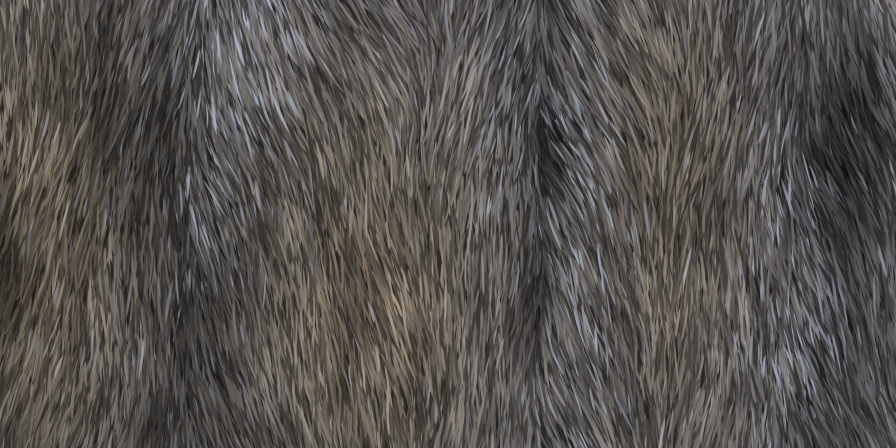
A Shadertoy shader for this texture:

```glsl
// Dense brown-grey animal fur with dark partings and cool glossy guard hairs.

const int LAYERS = 24;
const vec2 CELL = vec2(0.045, 0.065);        // spacing of hairs in one layer
const vec2 HALF_LENGTH = vec2(0.030, 0.064); // shortest, longest
const vec2 HALF_WIDTH = vec2(0.0017, 0.0034);
const float LEAN_SPREAD = 0.42;
const float CURL = 0.007;
const vec3 UNDERCOAT = vec3(0.150, 0.142, 0.142);
const vec3 WARM_TINT = vec3(1.10, 1.00, 0.86);
const vec3 COOL_TINT = vec3(0.98, 0.985, 1.05);
const vec3 SHINE = vec3(0.71, 0.75, 0.83);

float hash(vec2 p) {
    return fract(sin(dot(p, vec2(127.1, 311.7))) * 43758.5453);
}

float noise(vec2 p) {
    vec2 i = floor(p), f = fract(p);
    f = f * f * (3.0 - 2.0 * f);
    return mix(mix(hash(i), hash(i + vec2(1, 0)), f.x),
               mix(hash(i + vec2(0, 1)), hash(i + vec2(1, 1)), f.x), f.y);
}

// Soft bump around a centre, used to paint the broad regions
float bump(vec2 p, vec2 centre, vec2 size) {
    vec2 d = (p - centre) / size;
    return exp(-dot(d, d));
}

// Sideways drift of the hair per unit of height
float leanAt(vec2 p) {
    float lean = 0.14 - 0.42 * smoothstep(0.38, 0.50, p.x);
    lean += 0.48 * smoothstep(0.85, 1.05, p.x);
    lean -= 0.62 * smoothstep(1.17, 1.25, p.x);
    lean += 0.48 * smoothstep(1.36, 1.56, p.x);
    lean -= 0.35 * smoothstep(1.70, 1.86, p.x);
    lean -= 0.40 * bump(p, vec2(0.90, 0.95), vec2(0.14, 0.16));
    return lean + 0.16 * sin(p.x * 9.0 + 2.0 * sin(p.y * 5.0));
}

// Broad brightness: partings, dark patches and clumps
float lightAt(vec2 p) {
    float wave = 0.02 * sin(p.y * 6.0);
    float light = 1.04;
    light -= 0.34 * bump(p, vec2(0.39 + wave, 0.35), vec2(0.13, 0.70));
    light -= 0.42 * bump(p, vec2(1.21 - wave, 0.60), vec2(0.045, 0.60));
    light -= 0.50 * bump(p, vec2(1.90, 0.66), vec2(0.12, 0.22));
    light -= 0.22 * bump(p, vec2(1.92, 0.20), vec2(0.16, 0.40));
    light -= 0.28 * bump(p, vec2(0.03, 0.38), vec2(0.13, 0.18));
    light -= 0.18 * bump(p, vec2(0.22, 0.85), vec2(0.10, 0.30));
    return light + 0.34 * (noise(p * vec2(17.0, 6.0)) - 0.5);
}

// Where the guard hairs catch the cool light
float sheenAt(vec2 p) {
    float sheen = bump(p, vec2(0.56, 0.92), vec2(0.13, 0.26));
    sheen += 0.5 * bump(p, vec2(0.46, 0.55), vec2(0.07, 0.25));
    sheen += 0.8 * bump(p, vec2(1.30, 0.45), vec2(0.08, 0.50));
    sheen += 0.6 * bump(p, vec2(1.12, 0.80), vec2(0.07, 0.35));
    sheen += 0.8 * bump(p, vec2(1.76, 0.30), vec2(0.09, 0.40));
    return min(sheen, 1.0);
}

// Where the brown pigment shows
float warmthAt(vec2 p) {
    float warmth = bump(p, vec2(0.08, 0.45), vec2(0.25, 0.70));
    warmth += bump(p, vec2(0.82, 0.32), vec2(0.28, 0.55));
    warmth += 0.75 * bump(p, vec2(1.50, 0.55), vec2(0.17, 0.70));
    return min(warmth, 1.0);
}

void mainImage(out vec4 fragColor, in vec2 fragCoord) {
    vec2 p = fragCoord / iResolution.y;
    float edge = 0.8 / iResolution.y;
    float light = lightAt(p), sheen = sheenAt(p), warmth = warmthAt(p);
    vec3 tint = mix(COOL_TINT, WARM_TINT, warmth);
    vec3 color = UNDERCOAT * tint * light;

    // Stack hairs from the undercoat to the surface
    for (int layer = 0; layer < LAYERS; layer++) {
        float depth = float(layer) / float(LAYERS - 1);
        vec2 offset = CELL * vec2(hash(vec2(layer, 3.1)), hash(vec2(layer, 8.7)));
        vec2 home = floor((p + offset) / CELL);

        for (int k = 0; k < 9; k++) {
            vec2 cell = home + vec2(k % 3 - 1, k / 3 - 1);
            vec2 seed = cell + float(layer) * vec2(17.3, 41.9);
            float r1 = hash(seed), r2 = hash(seed + 5.3);
            float r3 = hash(seed + 11.7), r4 = hash(seed + 23.1);
            vec2 centre = (cell + vec2(r1, r2)) * CELL - offset;

            // Tapered, slightly curled strand
            float lean = leanAt(centre) + LEAN_SPREAD * (r3 - 0.5);
            vec2 dir = normalize(vec2(lean, 1.0));
            vec2 d = p - centre;
            float along = dot(d, dir) / mix(HALF_LENGTH.x, HALF_LENGTH.y, r4);
            float bend = CURL * (fract(r1 * 7.0) - 0.5) * along * along;
            float side = abs(dot(d, vec2(dir.y, -dir.x)) + bend);
            float taper = 1.0 - 0.6 * along * along;
            float width = mix(HALF_WIDTH.x, HALF_WIDTH.y, fract(r2 * 13.0)) * taper;
            float cover = 1.0 - smoothstep(width - edge, width + edge, side);
            cover *= 1.0 - smoothstep(0.65, 1.0, abs(along));

            // Pigment, then gloss on some hairs
            float tone = 0.135 + 0.33 * pow(fract(r3 * 19.0), 1.3) + 0.08 * depth;
            vec3 hair = tone * light * mix(tint, WARM_TINT, 0.5 * fract(r4 * 9.0));
            float glossy = step(fract(r4 * 31.0), 0.05 + 0.25 * sheen);
            float gloss = glossy * mix(0.35, 1.0, fract(r1 * 23.0)) * taper;
            hair = mix(hair, SHINE, gloss * (0.55 + 0.45 * sheen));
            color = mix(color, hair, 0.92 * cover);
        }
    }
    fragColor = vec4(color, 1.0);
}
```
